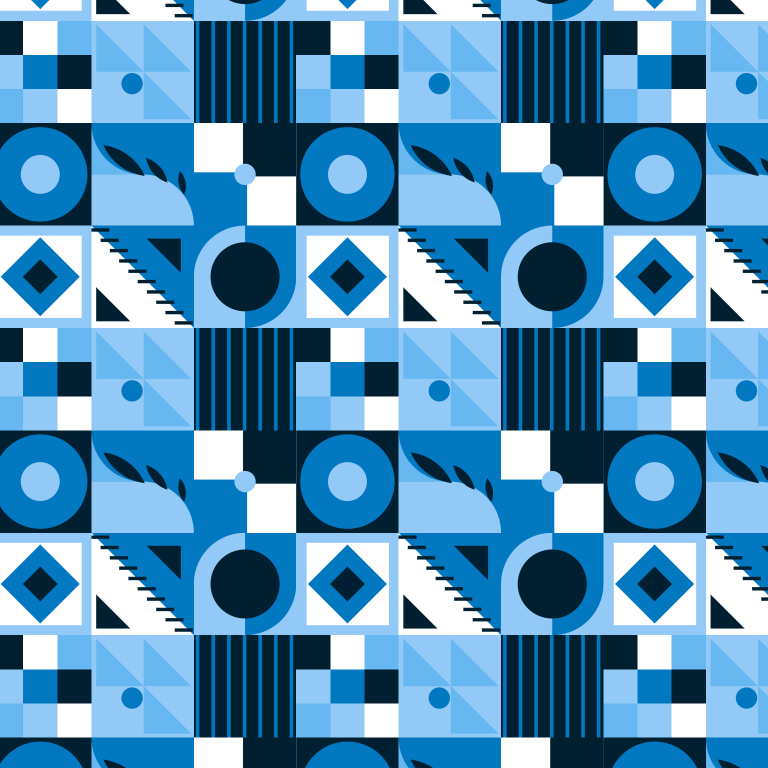
This pattern is drawn by a WebGL 1 fragment shader. Its source:

```glsl
precision highp float;
// Geometric mosaic: a repeating block of nine square tiles in blues, navy and white.

uniform vec2 u_resolution;

const float TILES_ACROSS = 7.5;
const vec2 GRID_OFFSET = vec2(0.893, 0.203);
const vec3 SKY = vec3(0.574, 0.788, 0.969);
const vec3 AZURE = vec3(0.402, 0.718, 0.942);
const vec3 BLUE = vec3(0.005, 0.472, 0.753);
const vec3 NAVY = vec3(0.0, 0.122, 0.188);
const vec3 WHITE = vec3(1.0);

// Distance functions, in tile units with y pointing down
float disc(vec2 p, vec2 center, float radius) { return length(p - center) - radius; }

float box(vec2 p, vec2 center, vec2 halfSize) {
  vec2 d = abs(p - center) - halfSize;
  return max(d.x, d.y);
}

float diamond(vec2 p, float radius) {
  vec2 d = abs(p - 0.5);
  return (d.x + d.y - radius) * 0.7071;
}

// Right triangle with its square corner at the lower left
float triangle(vec2 p, vec2 corner, float leg) {
  vec2 d = vec2(p.x - corner.x, corner.y - p.y);
  return max(max(-d.x, -d.y), (d.x + d.y - leg) * 0.7071);
}

// Pointed leaf between two tips
float leaf(vec2 p, vec2 a, vec2 b, float halfWidth) {
  float halfLength = 0.5 * length(b - a);
  vec2 axis = normalize(b - a);
  vec2 d = p - 0.5 * (a + b);
  float radius = (halfLength * halfLength + halfWidth * halfWidth) / (2.0 * halfWidth);
  vec2 q = vec2(abs(dot(d, vec2(-axis.y, axis.x))) + radius - halfWidth, dot(d, axis));
  return length(q) - radius;
}

vec3 paint(vec3 base, vec3 ink, float dist, float aa) {
  return mix(base, ink, clamp(0.5 - dist / aa, 0.0, 1.0));
}

vec3 pick(float i, vec3 a, vec3 b, vec3 c) {
  return i < 0.5 ? a : (i < 1.5 ? b : c);
}

vec3 pinwheelTile(vec2 p, float aa) {
  vec3 c = paint(SKY, AZURE, triangle(p, vec2(0.046, 0.497), 0.464), aa);
  c = paint(c, AZURE, triangle(p, vec2(0.51, 0.497), 0.464), aa);
  c = paint(c, AZURE, triangle(p, vec2(0.51, 0.961), 0.464), aa);
  return paint(c, BLUE, disc(p, vec2(0.397, 0.614), 0.104), aa);
}

vec3 stripeTile(vec2 p, float aa) {
  float spacing = 0.1527;
  float d = abs(fract((p.x - 0.037) / spacing + 0.5) - 0.5) * spacing;
  return paint(NAVY, BLUE, d - 0.0175, aa);
}

vec3 checkerTile(vec2 p) {
  vec2 cell = floor(p * 3.0);
  return pick(cell.y, pick(cell.x, NAVY, WHITE, AZURE),
              pick(cell.x, SKY, BLUE, NAVY), pick(cell.x, AZURE, SKY, WHITE));
}

vec3 leafTile(vec2 p, float aa) {
  vec3 c = paint(BLUE, AZURE, max(max(p.x, p.y) - 0.5, -disc(p, vec2(0.5, 0.0), 0.5)), aa);
  float hill = min(disc(p, vec2(0.5, 1.0), 0.5), p.x - 0.5);
  c = paint(c, SKY, max(hill, 0.5 - p.y), aa);
  c = paint(c, NAVY, leaf(p, vec2(0.117, 0.215), vec2(0.52, 0.515), 0.066), aa);
  c = paint(c, NAVY, leaf(p, vec2(0.534, 0.339), vec2(0.742, 0.579), 0.045), aa);
  return paint(c, NAVY, leaf(p, vec2(0.865, 0.469), vec2(0.905, 0.697), 0.034), aa);
}

vec3 quarterTile(vec2 p, float aa) {
  vec3 c = paint(WHITE, NAVY, max(0.48 - p.x, p.y - 0.52), aa);
  c = paint(c, BLUE, max(p.x - 0.52, 0.48 - p.y), aa);
  return paint(c, SKY, disc(p, vec2(0.5), 0.104), aa);
}

vec3 ringTile(vec2 p, float aa) {
  vec3 c = paint(NAVY, mix(NAVY, SKY, 0.3), p.x - 0.005, aa); // hairline seam
  c = paint(c, BLUE, disc(p, vec2(0.5), 0.461), aa);
  return paint(c, SKY, disc(p, vec2(0.5), 0.19), aa);
}

vec3 stairTile(vec2 p, float aa) {
  vec3 c = paint(BLUE, WHITE, (p.x - p.y) * 0.7071, aa);
  c = paint(c, NAVY, triangle(p, vec2(0.046, 0.935), 0.333), aa);
  c = paint(c, NAVY, triangle(1.0 - p, vec2(0.127, 0.873), 0.333), aa);
  for (int i = 0; i < 10; i++) {
    vec2 center = vec2(0.087, 0.043) + float(i) * vec2(0.0905, 0.1008);
    c = paint(c, NAVY, box(p, center, vec2(0.088, 0.0165)), aa);
  }
  return c;
}

vec3 splitDiscTile(vec2 p, float aa) {
  float circle = disc(p, vec2(0.5), 0.5);
  vec3 c = paint(BLUE, SKY, p.x - 0.5, aa);
  c = paint(c, BLUE, max(-circle, max(p.x, p.y) - 0.5), aa);
  c = paint(c, SKY, max(-circle, 0.5 - min(p.x, p.y)), aa);
  return paint(c, NAVY, disc(p, vec2(0.5), 0.337), aa);
}

vec3 diamondTile(vec2 p, float aa) {
  vec3 c = paint(SKY, WHITE, box(p, vec2(0.503, 0.5), vec2(0.402)), aa);
  c = paint(c, BLUE, diamond(p, 0.386), aa);
  return paint(c, NAVY, diamond(p, 0.17), aa);
}

vec3 mosaic(vec2 g, float aa) {
  vec2 id = mod(floor(g), 3.0), p = fract(g);
  if (id.y < 0.5) return pick(id.x, pinwheelTile(p, aa), stripeTile(p, aa), checkerTile(p));
  if (id.y < 1.5) return pick(id.x, leafTile(p, aa), quarterTile(p, aa), ringTile(p, aa));
  return pick(id.x, stairTile(p, aa), splitDiscTile(p, aa), diamondTile(p, aa));
}

void main() {
  float pixel = TILES_ACROSS / u_resolution.y;
  vec2 g = vec2(gl_FragCoord.x, u_resolution.y - gl_FragCoord.y) * pixel - GRID_OFFSET;
  vec3 sum = vec3(0.0);
  // Four samples smooth the joints between tiles
  for (int i = 0; i < 4; i++) {
    vec2 jitter = vec2(mod(float(i), 2.0), floor(float(i) * 0.5)) * 0.5 - 0.25;
    sum += mosaic(g + jitter * pixel, pixel * 0.6);
  }
  gl_FragColor = vec4(sum * 0.25, 1.0);
}
```
